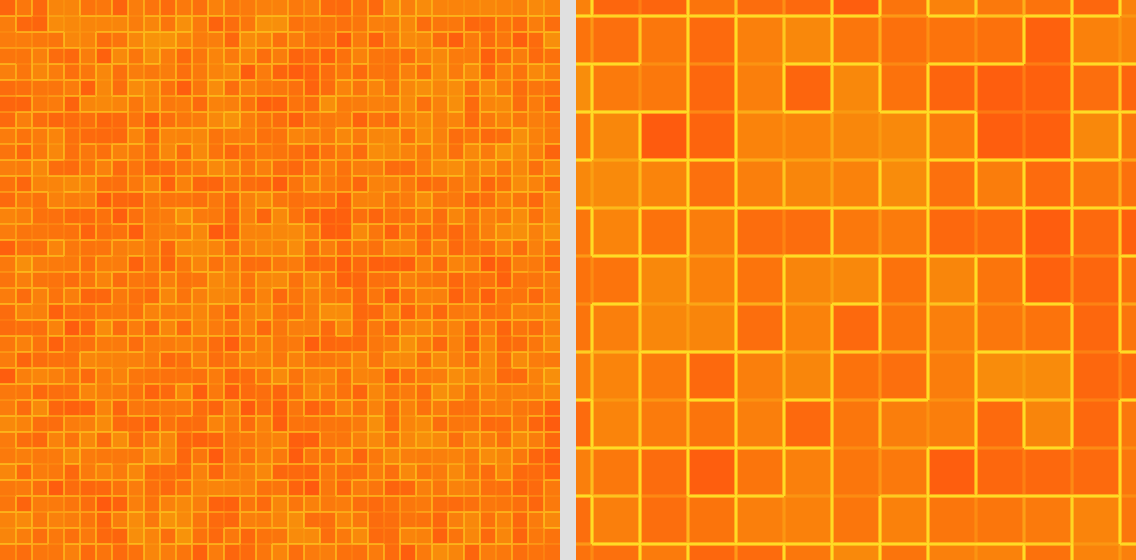
Left: the whole. Right: its middle third, enlarged.
A three.js fragment shader for this pattern:

```glsl
varying vec2 vUv;

const float CELLS = 35.0;
const float LINE_WIDTH = 0.066; // fraction of a cell
const vec3 EMBER = vec3(1.0, 0.34, 0.055);
const vec3 AMBER = vec3(0.97, 0.59, 0.04);
const vec3 YELLOW = vec3(1.0, 0.88, 0.15);

float hash(vec2 p) {
  vec3 q = fract(vec3(p.xyx) * 0.1031);
  q += dot(q, q.yzx + 33.33);
  return fract((q.x + q.y) * q.z);
}

float valueNoise(vec2 p) {
  vec2 i = floor(p);
  vec2 f = smoothstep(0.0, 1.0, fract(p));
  float low = mix(hash(i), hash(i + vec2(1.0, 0.0)), f.x);
  float high = mix(hash(i + vec2(0.0, 1.0)), hash(i + vec2(1.0, 1.0)), f.x);
  return mix(low, high, f.y);
}

// Tone of one cell: its own random value plus loose patches
float cellTone(vec2 cell) {
  float patchTone = valueNoise(cell * 0.43 + 71.3);
  return mix(patchTone, hash(cell + 17.0), 0.6);
}

// Share of a pixel covered by a line at the given distance
float lineCoverage(float dist, float width, float pixel) {
  float right = min(dist + 0.5 * pixel, 0.5 * width);
  float left = max(dist - 0.5 * pixel, -0.5 * width);
  return clamp((right - left) / pixel, 0.0, 1.0);
}

// Edges glow where the two neighbours differ in tone
float edgeGlow(vec2 cellA, vec2 cellB) {
  float contrast = abs(cellTone(cellA) - cellTone(cellB));
  return mix(0.2, 0.95, smoothstep(0.01, 0.18, contrast));
}

// Lines lie only between cells, not on the outer border
float innerEdge(float index) {
  return step(0.5, index) * step(index, CELLS - 0.5);
}

void main() {
  vec2 grid = vUv * CELLS;
  vec2 pixel = max(fwidth(grid), vec2(0.0001));
  vec2 cell = floor(grid);
  vec2 edge = floor(grid + 0.5);
  vec2 dist = abs(grid - edge);

  // Cell fill
  vec3 color = mix(EMBER, AMBER, cellTone(cell));

  // Grid lines
  float vertical = lineCoverage(dist.x, LINE_WIDTH, pixel.x) * innerEdge(edge.x)
    * edgeGlow(vec2(edge.x - 1.0, cell.y), vec2(edge.x, cell.y));
  float horizontal = lineCoverage(dist.y, LINE_WIDTH, pixel.y) * innerEdge(edge.y)
    * edgeGlow(vec2(cell.x, edge.y - 1.0), vec2(cell.x, edge.y));
  color = mix(color, YELLOW, max(vertical, horizontal));

  gl_FragColor = vec4(color, 1.0);
}
```
